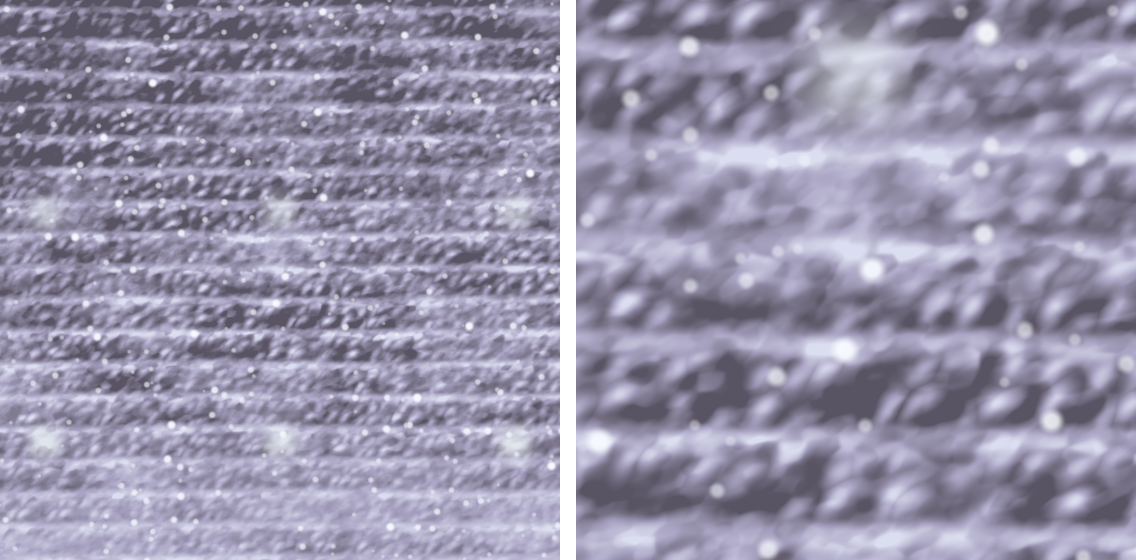
Left, the full canvas; right, a detail of the centre.
Give the GLSL for this texture, as a WebGL 1 fragment shader.

```glsl
precision highp float;
// Lilac ribbed knit: broken, fuzzy horizontal ridges with slanted stitches
// between, dusted with glitter and lit by a grid of soft glowing spots. Rows
// come from fract(), stitches, fuzz and glitter from jittered cells.
uniform vec2 u_resolution;

vec2 hash2(vec2 c) {
  vec3 h = fract(c.xyx * vec3(0.1031, 0.1030, 0.0973));
  h += dot(h, h.yzx + 33.33);
  return fract((h.xx + h.yz) * h.zy);
}

// Smooth cellular noise: random cell values blended by distance
float softCells(vec2 p) {
  vec2 base = floor(p);
  float sum = 0.0, total = 0.0;
  for (int j = -1; j <= 1; j++)
    for (int i = -1; i <= 1; i++) {
      vec2 cell = base + vec2(float(i), float(j));
      vec2 d = p - cell - hash2(cell);
      float weight = exp(-6.0 * dot(d, d));
      sum += weight * hash2(cell + 57.0).x;
      total += weight;
    }
  return sum / total;
}

// Slanted strokes of yarn, one per jittered cell
float stitches(vec2 p) {
  vec2 base = floor(p);
  float light = 0.0;
  for (int j = -1; j <= 1; j++)
    for (int i = -1; i <= 1; i++) {
      vec2 cell = base + vec2(float(i), float(j));
      vec2 h = hash2(cell + 11.0);
      vec2 d = p - cell - 0.5 - 0.75 * (h - 0.5);
      float tilt = 0.62 + 0.5 * (h.x - 0.5);
      vec2 axis = vec2(cos(tilt), sin(tilt));
      float along = dot(d, axis);
      float across = dot(d, vec2(-axis.y, axis.x)) + 0.25 * along * along;
      float stroke = exp(-3.2 * along * along - 17.0 * across * across);
      light = max(light, stroke * (0.5 + 0.5 * h.y));
    }
  return light;
}

// Round glints; spread is their vertical scatter around whole rows
float glitter(vec2 p, vec2 count, float chance, float spread, float radius) {
  vec2 g = p * count;
  vec2 base = floor(g + vec2(0.0, 0.5));
  float light = 0.0;
  for (int j = -1; j <= 1; j++)
    for (int i = -1; i <= 1; i++) {
      vec2 cell = base + vec2(float(i), float(j));
      vec2 h = hash2(cell + count);
      vec2 kind = hash2(cell + 131.0);
      vec2 d = (g - cell - vec2(h.x, (h.y - 0.5) * spread)) / count;
      float size = radius * (0.5 + 0.6 * kind.y);
      float glint = 1.0 - smoothstep(0.4 * size, 1.25 * size, length(d));
      light = max(light, glint * step(kind.x, chance) * (0.45 + 0.55 * kind.y));
    }
  return light;
}

void main() {
  vec2 p = gl_FragCoord.xy / u_resolution;

  // Knit rows, with ridges at whole numbers
  float row = p.y * 17.38 - 0.04 + 0.025 * sin(p.x * 9.0 + p.y * 5.0);
  float fuzz = softCells(vec2(p.x * 72.0 - p.y * 30.0, p.y * 92.0));
  float hairs = softCells(vec2(p.x * 120.0 - p.y * 60.0, p.y * 135.0) + 40.0);
  float phase = fract(row + 0.12 * (fuzz - 0.5));
  float fromRidge = min(phase, 1.0 - phase);
  float ridge = exp(-fromRidge * fromRidge * 75.0);
  float band = smoothstep(0.06, 0.24, phase) * (1.0 - smoothstep(0.74, 0.95, phase));
  float groove = exp(-pow((phase - 0.27) / 0.14, 2.0));

  // Yarn texture and uneven wear
  float patches = softCells(p * vec2(7.0, 15.0));
  float streaks = softCells(vec2(p.x * 19.0, row * 2.0));
  float yarn = stitches(vec2(p.x * 40.0, row * 2.0));
  float wear = 0.35 + 1.1 * patches;
  float relief = ridge * (0.02 + 0.13 * streaks + 0.10 * (fuzz - 0.4))
               + band * (0.36 * (yarn - 0.46) * wear - 0.01)
               - 0.08 * groove * wear
               + 0.17 * (fuzz - 0.5) + 0.10 * (hairs - 0.5)
               + 0.10 * (streaks - 0.5);

  // Light falls off towards the top and the upper left
  float tone = 0.645 - 0.075 * smoothstep(0.4, 1.0, p.y)
             + 0.075 * (1.0 - smoothstep(0.0, 0.42, p.y));
  tone -= 0.05 * (1.0 - smoothstep(0.0, 0.45, p.x)) * smoothstep(0.2, 1.0, p.y);
  tone -= 0.03 * smoothstep(0.88, 1.0, p.y);
  tone += 0.07 * (0.5 - patches);
  tone += relief * mix(0.55, 1.05, smoothstep(0.05, 0.4, p.y));

  // Glowing spots: three across, two down
  vec2 g = (p - vec2(0.081, 0.211)) / vec2(0.419, 0.411);
  vec2 id = floor(g + 0.5);
  vec2 d = (g - id) * 0.415 / 0.032;
  float glow = exp(-0.5 * dot(d * d, d * d) - 0.8 * dot(d, d)) * step(id.y, 1.5);
  glow *= (0.75 + 0.4 * fuzz) * mix(0.95, 0.72, clamp(id.y, 0.0, 1.0));

  // Plum shadows, lilac body, pale highlights
  vec3 color = mix(vec3(0.35, 0.33, 0.39), vec3(0.67, 0.65, 0.77),
                   clamp((tone - 0.35) / 0.32, 0.0, 1.0));
  color = mix(color, vec3(0.86, 0.87, 0.94), clamp((tone - 0.67) / 0.20, 0.0, 1.0));
  color = mix(color, vec3(0.88, 0.90, 0.93), min(glow, 1.0));

  // Glitter along the ridges, then finer specks everywhere
  float glints = glitter(vec2(p.x, row / 17.38), vec2(29.0, 17.38), 0.25, 0.45, 0.0078);
  float specks = glitter(p, vec2(37.0, 31.0), 0.17, 1.0, 0.0062);
  color = mix(color, vec3(0.97, 0.98, 1.0), max(glints, 0.75 * specks));

  gl_FragColor = vec4(color, 1.0);
}
```
